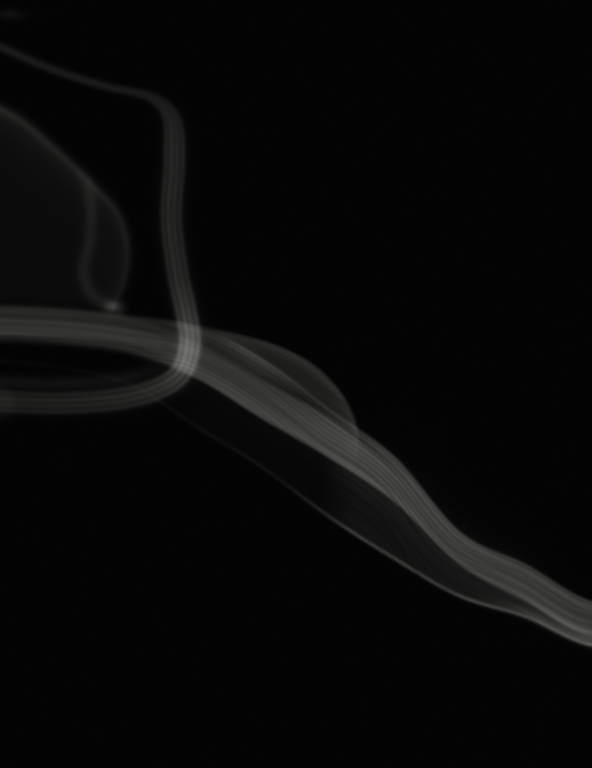
Write a WebGL 2 fragment shader that draws this background.

```glsl
#version 300 es
precision highp float;
// Pale smoke drifting over black: a long folded ribbon, a looping wisp and a veil.
// Smooth curves give signed distances; soft films fill the space between them
// and thin glowing folds trace their edges. Units: 100 = canvas height.
uniform vec2 u_resolution;
out vec4 outColor;

#define KNOT_STEP 8.55
#define BACKGROUND 0.013
#define EXPOSURE 1.0
#define STREAK_DEPTH 0.28
#define GRAIN 0.004
#define SMOKE_TINT vec3(1.0, 1.0, 0.975)

float hash(vec2 p) {
  vec3 q = fract(vec3(p.xyx) * 0.1031);
  q += dot(q, q.yzx + 33.33);
  return fract((q.x + q.y) * q.z);
}

float noise(vec2 p) {
  vec2 i = floor(p), f = fract(p);
  f = f * f * (3.0 - 2.0 * f);
  return mix(mix(hash(i), hash(i + vec2(1, 0)), f.x),
             mix(hash(i + vec2(0, 1)), hash(i + vec2(1, 1)), f.x), f.y);
}

vec2 catmull(vec2 a, vec2 b, vec2 c, vec2 d, float t) {
  return b + 0.5 * t * (c - a + t * (2.0 * a - 5.0 * b + 4.0 * c - d + t * (3.0 * (b - c) + d - a)));
}

// Height of a curve whose knots are evenly spaced in x
float spline(float x, float k[10]) {
  float u = clamp(x / KNOT_STEP, 0.0, 8.999);
  int i = int(u);
  return catmull(vec2(k[max(i - 1, 0)]), vec2(k[i]), vec2(k[i + 1]), vec2(k[min(i + 2, 9)]), fract(u)).x;
}

// Signed distance to that curve, positive above it
float edge(vec2 p, float k[10]) {
  float slope = spline(p.x + 0.5, k) - spline(p.x - 0.5, k);
  return (p.y - spline(p.x, k)) * inversesqrt(1.0 + slope * slope);
}

// Signed distance to a free path (positive on its left) and position along it
vec2 path(vec2 p, vec2 k[8]) {
  vec2 best = vec2(1e4, 0.0), a = k[0];
  for (int n = 1; n <= 42; n++) {
    int i = (n - 1) / 6;
    float t = float(n - i * 6) / 6.0;
    vec2 b = catmull(k[max(i - 1, 0)], k[i], k[i + 1], k[min(i + 2, 7)], t);
    vec2 e = b - a, q = p - a;
    float h = clamp(dot(q, e) / dot(e, e), 0.0, 1.0), d = length(q - e * h);
    if (d < abs(best.x)) best = vec2(e.x * q.y - e.y * q.x < 0.0 ? -d : d, (float(n - 1) + h) / 42.0);
    a = b;
  }
  return best;
}

float line(float d, float w) { return exp(-d * d / (w * w)); }
float above(float d, float soft) { return smoothstep(-soft, soft, d); }
// Crisp on the positive side, fading slowly into the negative side
float fold(float d, float fade) { return d < 0.0 ? exp(d / fade) : line(d, 0.3); }

float ribbon(vec2 p) {
  float crest = edge(p, float[10](60.3, 59.9, 58.9, 57.4, 53.1, 46.6, 40.4, 30.6, 26.4, 21.6));
  float core = edge(p, float[10](59.4, 59.0, 57.9, 55.1, 50.5, 45.6, 38.5, 29.0, 23.8, 19.0));
  float base = edge(p, float[10](56.0, 55.5, 54.3, 50.9, 45.6, 40.6, 34.9, 26.7, 21.9, 17.3));
  float hem = edge(p, float[10](53.0, 52.1, 49.9, 44.4, 39.1, 32.8, 27.3, 22.4, 19.7, 16.0));
  vec2 arc = path(p, vec2[8](vec2(25.7, 57.6), vec2(30.6, 56.4), vec2(35.8, 54.9), vec2(40.4, 52.6),
                             vec2(43.6, 49.6), vec2(45.6, 46.4), vec2(46.5, 43.0), vec2(45.8, 38.8)));
  float right = smoothstep(40.0, 54.0, p.x), middle = smoothstep(18.0, 28.0, p.x);
  float soft = mix(1.1, 0.45, middle);
  float streak = 1.0 + STREAK_DEPTH * (noise(vec2(base * 1.6, p.x * 0.06)) + noise(vec2(crest * 3.5, p.x * 0.04)) - 1.0);

  // Bright body, with a dark gap beneath the arc
  float light = above(-core, soft) * above(base, soft) * (0.18 + 0.07 * line(p.x - 48.0, 9.0));
  light += 0.08 * fold(-base, 1.1) * mix(0.4, 1.0, middle);
  float gap = 1.0 - 0.75 * line(p.x - 41.0, 5.0);
  light += above(-crest, 0.5) * above(core, 0.6) * gap * mix(0.09, 0.19, max(right, 0.4 * middle));
  light += fold(crest, 1.2) * 0.09 * smoothstep(27.0, 34.0, p.x);
  // Arched film and its rim
  float arched = smoothstep(20.0, 29.0, p.x);
  light += above(-arc.x, 0.4) * above(crest, 0.4) * arched * 0.085;
  light += fold(arc.x, 1.0) * 0.09 * smoothstep(0.0, 0.2, arc.y) * smoothstep(1.0, 0.75, arc.y);
  // Hanging film, thin hem and faint upper haze
  float hanging = mix(0.018 * middle, 0.075, smoothstep(41.0, 47.0, p.x));
  light += above(-base, 0.6) * above(hem, 0.3) * hanging * (0.65 + 0.6 * exp(base * 0.4));
  light += line(hem, 0.28) * mix(0.045, 0.17, smoothstep(36.0, 48.0, p.x)) * mix(0.35, 1.0, middle);
  light += 0.18 * smoothstep(58.0, 77.0, p.x) * (line(hem - 0.5, 0.7) + 0.5 * line(base, 0.6));
  light += 0.025 * above(crest, 0.5) * exp(-max(crest, 0.0) * 0.55) * line(p.x - 62.0, 9.0);
  return light * streak;
}

float loopWisp(vec2 p) {
  vec2 s = path(p, vec2[8](vec2(-2.6, 95.1), vec2(6.5, 91.1), vec2(13.7, 88.8), vec2(19.5, 87.4),
                           vec2(22.3, 84.6), vec2(22.7, 79.2), vec2(22.3, 71.4), vec2(23.3, 63.5)));
  vec2 lower = path(p, vec2[8](vec2(23.3, 63.5), vec2(24.3, 59.0), vec2(24.7, 55.1), vec2(23.4, 51.3),
                               vec2(19.8, 49.1), vec2(14.3, 47.9), vec2(6.5, 47.5), vec2(-2.6, 47.9)));
  if (abs(lower.x) < abs(s.x)) s = vec2(lower.x, lower.y + 1.0);
  float opened = smoothstep(0.35, 0.7, s.y), strands = 0.0;
  for (int i = 0; i < 4; i++) {
    float offset = (float(i) - 1.5) * mix(0.25, 0.75, opened);
    strands += line(s.x - offset, 0.38) * (0.6 + 0.6 * hash(vec2(i, 7)));
  }
  float glow = mix(0.035, 0.085, opened) + 0.1 * line(s.y - 1.3, 0.2) - 0.02 * smoothstep(1.6, 2.0, s.y);
  float inner = line(s.x + 2.6, 0.9) * smoothstep(1.4, 1.65, s.y) * 0.05;
  return strands * glow + line(s.x, 1.5) * glow * 0.6 * opened + inner;
}

float veil(vec2 p) {
  vec2 rim = path(p, vec2[8](vec2(-2.6, 87.2), vec2(2.6, 84.6), vec2(7.8, 80.2), vec2(12.4, 75.8),
                             vec2(15.4, 72.4), vec2(16.8, 68.1), vec2(16.4, 63.5), vec2(15.1, 60.2)));
  vec2 pleat = path(p, vec2[8](vec2(9.1, 78.9), vec2(11.1, 76.6), vec2(11.8, 73.3), vec2(11.7, 68.8),
                               vec2(10.9, 64.6), vec2(12.0, 61.6), vec2(13.8, 60.4), vec2(15.6, 59.8)));
  float floorFade = smoothstep(58.5, 62.0, p.y);
  float light = above(-rim.x, 0.5) * floorFade * (0.03 + 0.07 * exp(min(rim.x, 0.0) * 0.45) * (1.0 - 0.6 * rim.y));
  light += line(rim.x, 0.7) * mix(0.07, 0.02, rim.y);
  light += line(pleat.x, 0.9) * 0.065 * smoothstep(0.0, 0.25, pleat.y);
  return light + 0.16 * line(length((p - vec2(14.6, 60.1)) * vec2(0.7, 1.0)), 0.7);
}

void main() {
  vec2 p = 100.0 * gl_FragCoord.xy / u_resolution.y;
  float light = ribbon(p) + loopWisp(p) + veil(p);
  // Stray puffs at the left border
  light += 0.03 * smoothstep(3.2, 1.5, length(p - vec2(-0.6, 47.5)));
  light += 0.05 * line(length((p - vec2(1.3, 98.1)) * vec2(0.5, 1.3)), 0.9);
  light = BACKGROUND + EXPOSURE * light / (1.0 + 0.35 * light);
  light += GRAIN * (hash(floor(p * 5.0)) - 0.5);
  outColor = vec4(light * SMOKE_TINT, 1.0);
}
```
